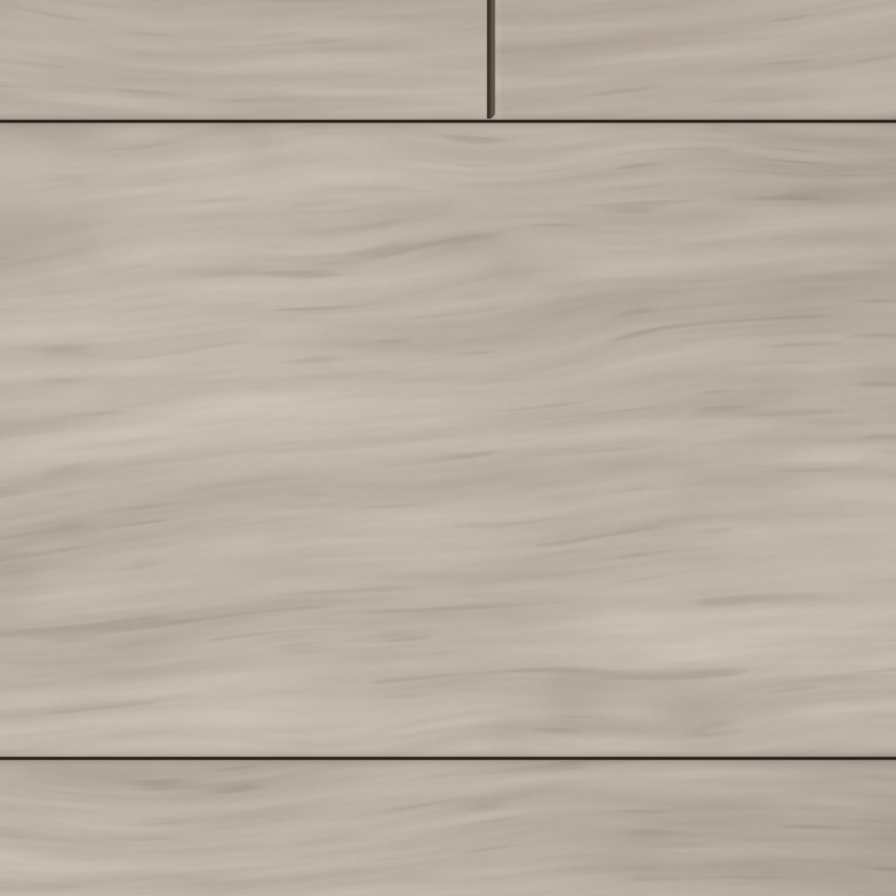
A Shadertoy shader for this texture:

```glsl
float hash(vec2 p) {
    return fract(sin(dot(p, vec2(127.1, 311.7))) * 43758.5453);
}

float noise(vec2 p) {
    vec2 i = floor(p), f = fract(p);
    f = f * f * (3.0 - 2.0 * f);
    return mix(mix(hash(i), hash(i + vec2(1, 0)), f.x),
               mix(hash(i + vec2(0, 1)), hash(i + vec2(1, 1)), f.x), f.y);
}

float fbm(vec2 p) {
    float sum = 0.0, amp = 0.5;
    for (int i = 0; i < 4; i++) {
        sum += amp * noise(p);
        p = p * 2.03 + vec2(13.7, 7.3);
        amp *= 0.5;
    }
    return sum / 0.9375;
}

// Coverage of a line of the given half width, at distance d
float line(float d, float halfWidth, float blur) {
    return 1.0 - smoothstep(halfWidth - blur, halfWidth + blur, d);
}

vec3 wood(vec2 p, float seed) {
    p += vec2(19.0, 11.0) * seed;

    // Bend the fibres so that they drift upward and swirl a little
    float bend = 0.11 * noise(p * vec2(1.7, 2.6)) + 0.025 * noise(p * vec2(5.0, 9.0));
    vec2 q = vec2(p.x, p.y - 0.04 * p.x + bend);

    float bands = fbm(q * vec2(1.8, 17.0)) - 0.5;
    float streaks = fbm(q * vec2(4.5, 52.0) + 31.0) - 0.5;
    float fibres = noise(q * vec2(13.0, 165.0)) - 0.5;
    float clouds = fbm(p * vec2(2.2, 3.0) + 53.0) - 0.5;
    float speckle = noise(p * 210.0) - 0.5;

    float tone = 0.58 + 0.65 * bands + 0.85 * streaks + 0.16 * fibres
               + 0.4 * clouds + 0.06 * speckle;
    vec3 col = mix(vec3(0.685, 0.637, 0.592), vec3(0.795, 0.757, 0.705), clamp(tone, -0.2, 1.1));

    // Short dark pores, gathered along the darker bands
    float pores = smoothstep(0.68, 0.95, noise(q * vec2(11.0, 120.0) + 71.0));
    col -= 0.045 * pores * smoothstep(0.1, -0.15, bands + streaks);

    // Cool weathered stains
    float stain = smoothstep(0.57, 0.8, fbm(p * vec2(3.5, 5.0) + 91.0));
    return mix(col, vec3(0.64, 0.605, 0.57), 0.4 * stain);
}

void mainImage(out vec4 fragColor, in vec2 fragCoord) {
    vec2 uv = fragCoord / iResolution.y;
    float px = 1.0 / iResolution.y;

    // Wide rows of long planks, shifted from row to row
    float v = (uv.y - 0.1536) / 0.711;
    float row = floor(v);
    float along = uv.x - 0.548 - (row - 1.0);
    float plank = floor(along / 3.0);
    float seed = hash(vec2(row + 3.0, plank + 5.0));

    vec3 col = wood(uv, seed);
    col *= mix(vec3(0.97, 0.965, 0.965), vec3(1.0), line(abs(row), 0.5, 0.1));

    // Stained corner at the upper right of each plank row
    vec2 corner = (uv - vec2(1.02, 0.78 + 0.711 * row)) / vec2(0.22, 0.13);
    float patchy = 0.4 + 1.2 * fbm(uv * vec2(7.0, 12.0) + 9.0 * seed);
    col *= 1.0 - 0.085 * exp(-dot(corner, corner)) * patchy;

    // Butt joint with a darker left wall, mitred at its foot
    float side = along - 3.0 * round(along / 3.0);
    float foot = fract(v) * 0.711 - 0.003 - max(side, 0.0);
    float joint = line(abs(side), 0.0045, px) * smoothstep(-px, px, foot);
    vec3 jointCol = mix(vec3(0.23, 0.19, 0.16), vec3(0.38, 0.335, 0.29),
                        smoothstep(-0.003, 0.002, side));
    col += 0.025 * line(abs(side - 0.008), 0.002, 0.003);
    col = mix(col, jointCol, joint);

    // Long seams with a soft bevel shade around the dark gap
    float seam = abs(v - round(v)) * 0.711;
    col *= 1.0 - 0.22 * exp(-seam / 0.004);
    col = mix(col, vec3(0.17, 0.135, 0.105), line(seam, 0.0017, px));

    fragColor = vec4(col, 1.0);
}
```
